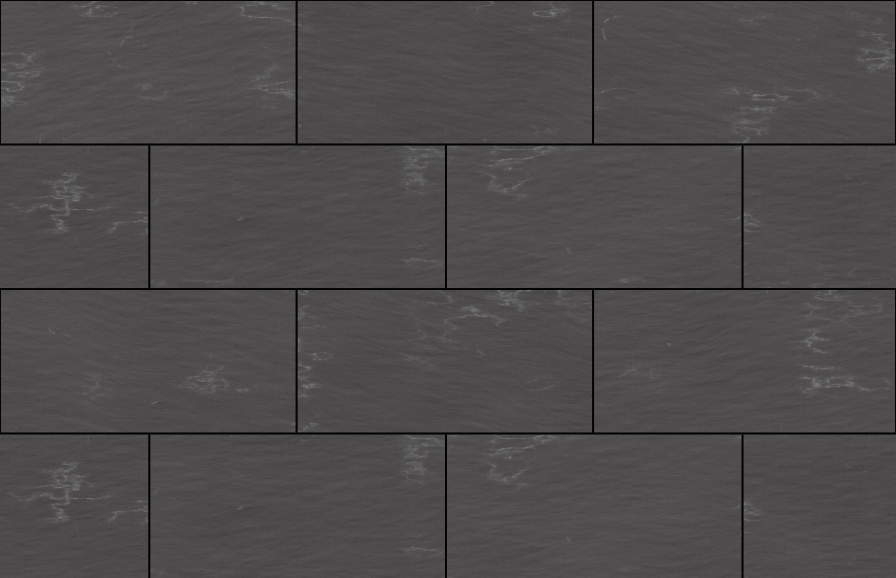
Give the GLSL for this texture, as a WebGL 2 fragment shader.

```glsl
#version 300 es
precision highp float;
// Dark slate slabs in running bond, with cleft grain, pale wisps and thin black joints.

uniform vec2 u_resolution;
out vec4 fragColor;

const float ROWS = 4.0;
const float PITCH = 0.331;         // slab length, in canvas widths
const float ODD_START = 0.1667;    // first joint of the shifted courses
const float JOINT_HALF = 0.00115;
const vec3 SLATE = vec3(0.306, 0.298, 0.302);
const vec3 MINERAL = vec3(0.56, 0.56, 0.55);
const vec3 JOINT = vec3(0.015);

float hash(vec2 p) {
    return fract(sin(dot(p, vec2(127.1, 311.7))) * 43758.5453);
}

float noise(vec2 p) {
    vec2 i = floor(p), f = fract(p);
    f = f * f * (3.0 - 2.0 * f);
    return mix(mix(hash(i), hash(i + vec2(1, 0)), f.x),
               mix(hash(i + vec2(0, 1)), hash(i + vec2(1, 1)), f.x), f.y);
}

float fbm(vec2 p) {
    float sum = 0.0, gain = 0.5;
    for (int i = 0; i < 4; i++) {
        sum += gain * noise(p);
        p = p * 2.03 + 7.3;
        gain *= 0.5;
    }
    return sum;
}

// Height of the split surface: long, gently tilted layers
float cleft(vec2 p, vec2 seed, float tilt) {
    p.y += tilt * p.x + 0.012 * noise(p * 14.0 + seed);
    return fbm(p * vec2(38.0, 140.0) + seed);
}

// Thin ridge lines, kept only inside scattered patches
float wisps(vec2 p, vec2 seed, float edgeDist) {
    float ridge = 1.0 - abs(2.0 * fbm(p * vec2(24.0, 75.0) + seed) - 0.95);
    float patches = noise(p * vec2(15.0, 24.0) + seed * 1.7);
    float nearEdge = 0.14 * exp(-edgeDist * 90.0);
    float speckle = noise(p * 330.0 + seed);
    return pow(clamp(ridge, 0.0, 1.0), 14.0)
         * smoothstep(0.66, 0.95, patches + nearEdge) * (0.3 + speckle);
}

// Broken curved scar: part of a wobbly ring
float scar(vec2 p, vec2 center, float radius, float angle, vec2 seed) {
    vec2 q = p - center + 0.012 * (noise(p * 70.0 + seed) - 0.5);
    float dist = abs(length(q) - radius);
    float facing = dot(normalize(q + 1e-5), vec2(cos(angle), sin(angle)));
    float broken = smoothstep(0.35, 0.85, noise(p * 210.0 + seed));
    return smoothstep(0.0028, 0.0, dist) * smoothstep(0.4, 0.9, facing) * broken;
}

float scars(vec2 p, vec2 size, vec2 seed) {
    float sum = 0.0;
    for (int i = 0; i < 4; i++) {
        vec2 id = seed + float(i) * 3.7;
        vec2 center = size * (0.1 + 0.8 * vec2(hash(id), hash(id + 1.3)));
        float radius = mix(0.006, 0.028, hash(id + 2.1));
        float strength = pow(hash(id + 4.9), 2.0);
        sum += strength * scar(p, center, radius, 6.283 * hash(id + 5.2), id);
    }
    return sum;
}

vec3 slate(vec2 p, vec2 size, vec2 seed, float edgeDist) {
    float tilt = mix(-0.22, 0.25, hash(seed + 0.7));
    // Relief lit from above: difference of two nearby heights
    float relief = cleft(p + vec2(0.0005, 0.0018), seed, tilt) - cleft(p, seed, tilt);
    float clouds = fbm(p * vec2(11.0, 20.0) + seed) - 0.47;
    float grit = hash(floor(p * 640.0) + seed) - 0.5;
    vec3 color = SLATE + 0.012 * (hash(seed + 9.1) - 0.5);
    color += 0.10 * relief + 0.035 * clouds + 0.014 * grit;
    float pale = 0.6 * wisps(p, seed, edgeDist) + 0.55 * scars(p, size, seed);
    // Tiny bright chips, denser along the slab edges
    float chips = smoothstep(0.90, 0.99, noise(p * 190.0 + seed * 2.3));
    pale += chips * (0.04 + 0.4 * exp(-edgeDist * 160.0));
    return mix(color, MINERAL, clamp(pale, 0.0, 0.8));
}

void main() {
    vec2 uv = gl_FragCoord.xy / u_resolution;
    float rowHeight = u_resolution.y / u_resolution.x / ROWS;

    // Slab cell: courses counted from the top, every other one shifted
    float down = (1.0 - uv.y) * ROWS;
    float row = floor(down);
    float odd = mod(row, 2.0);
    float start = odd * ODD_START;
    float column = min(floor((uv.x - start) / PITCH), 2.0);
    float left = start + column * PITCH;
    float right = (column > 1.5 && odd < 0.5) ? 1.0 : left + PITCH;
    vec2 local = vec2(uv.x - left, fract(down) * rowHeight);
    vec2 size = vec2(right - left, rowHeight);

    // Distance to the joints; the lowest course has no joint below it
    float sideDist = min(local.x, size.x - local.x);
    float bottomDist = size.y - local.y + step(ROWS - 1.5, row);
    float edgeDist = min(sideDist, min(local.y, bottomDist));

    // The last course repeats the slabs of the second
    vec2 seed = vec2(mod(column, 3.0), min(row, ROWS - row)) * vec2(17.3, 29.1) + 5.0;
    vec3 color = slate(local, size, seed, edgeDist);

    float pixel = 1.0 / u_resolution.x;
    float joint = 1.0 - smoothstep(JOINT_HALF - 0.5 * pixel, JOINT_HALF + 0.5 * pixel, edgeDist);
    fragColor = vec4(mix(color, JOINT, joint), 1.0);
}
```
